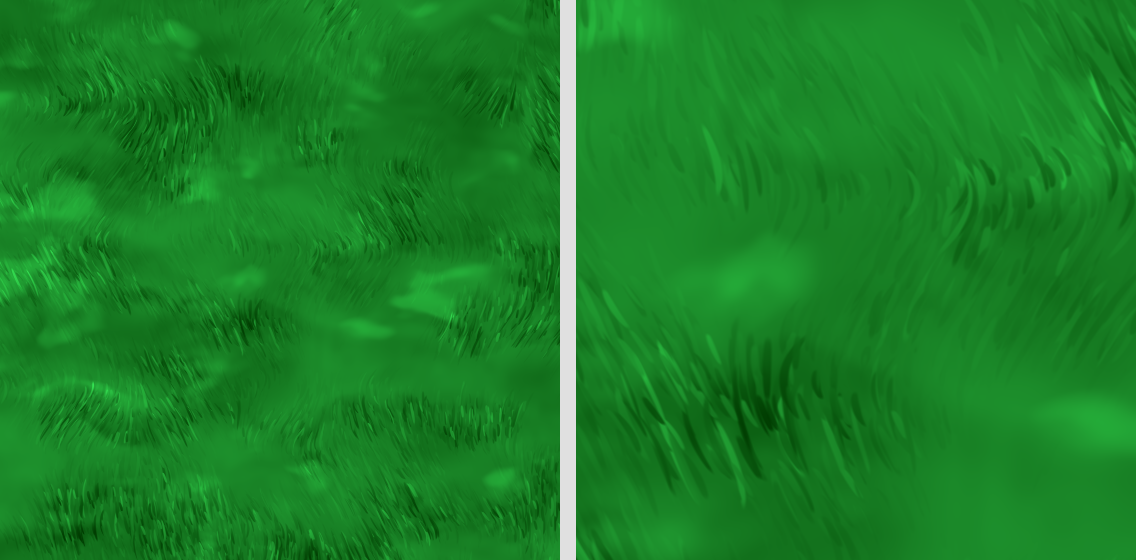
Left, the full canvas; right, a detail of the centre.
This texture is drawn by a Shadertoy shader. Its source:

```glsl
// Painted meadow: soft green clouds of light and shade, with feathery clumps
// of thin curved grass blades scattered over them in overlapping layers.
// One scalar tone (the green level) is built up, then turned into a colour.

const vec2 BLADE_CELL = vec2(0.010, 0.040);
const int BLADE_LAYERS = 4;

float hash(vec2 p) {
    vec3 q = fract(p.xyx * vec3(0.1031, 0.1030, 0.0973));
    q += dot(q, q.yzx + 33.33);
    return fract((q.x + q.y) * q.z);
}

float valueNoise(vec2 p) {
    vec2 cell = floor(p);
    vec2 f = fract(p);
    f = f * f * f * (f * (f * 6.0 - 15.0) + 10.0);
    float low = mix(hash(cell), hash(cell + vec2(1, 0)), f.x);
    float high = mix(hash(cell + vec2(0, 1)), hash(cell + vec2(1, 1)), f.x);
    return mix(low, high, f.y);
}

float fbm(vec2 p) {
    float sum = 0.0;
    float weight = 0.54;
    for (int i = 0; i < 3; i++) {
        sum += weight * valueNoise(p);
        p = mat2(1.7, 0.9, -0.9, 1.7) * p + 17.3;
        weight *= 0.53;
    }
    return sum / 0.978;
}

// Density of the grass clumps, in ragged patches wider than tall
float clumpField(vec2 p) {
    return fbm(p * vec2(7.0, 12.0) + 41.0);
}

// Faint blades around the clumps, strong ones inside
float bladeStrength(float clump) {
    return 0.3 * smoothstep(0.34, 0.48, clump) + 0.8 * smoothstep(0.5, 0.65, clump);
}

// Soft sunlit patches
float sunlight(vec2 p) {
    return smoothstep(0.59, 0.86, fbm(p * vec2(9.0, 14.0) + 83.0));
}

// Coverage of one tapered, bent blade; rel is measured from its middle
float bladeCoverage(vec2 rel, float halfLength, float halfWidth, float lean, float bend, float pixel) {
    float along = rel.y / halfLength;
    float taper = 1.0 - along * along;
    if (taper <= 0.0) return 0.0;
    float side = abs(rel.x - lean * rel.y - bend * rel.y * along);
    float width = halfWidth * sqrt(taper);
    float soft = max(0.8 * pixel, 0.0011);
    return (1.0 - smoothstep(width - soft, width + soft, side)) * smoothstep(0.0, 0.5, taper);
}

// Tone shift left by all blades of one layer, painted over the shift so far
float paintBlades(vec2 p, float layer, float lean, float light, float pixel, float shift) {
    vec2 offset = vec2(0.37, 0.61) * layer;
    vec2 home = floor(p / BLADE_CELL + offset);
    for (int y = -1; y <= 1; y++) {
        for (int x = -3; x <= 3; x++) {
            vec2 cell = home + vec2(x, y);
            vec2 seed = cell + 71.0 * layer + 200.0;
            vec2 jitter = vec2(hash(seed), hash(seed + 13.7));
            vec2 middle = (cell + jitter - offset) * BLADE_CELL;
            float shape = hash(seed + 29.1);
            float halfLength = mix(0.009, 0.031, shape * shape);
            float halfWidth = mix(0.0013, 0.0029, jitter.x);
            float bladeLean = lean + 0.4 * (shape - 0.5);
            float bend = 0.36 * (jitter.y - 0.5);
            vec2 rel = p - middle;
            float cover = bladeCoverage(rel, halfLength, halfWidth, bladeLean, bend, pixel);
            if (cover > 0.0) {
                float strength = bladeStrength(clumpField(middle));
                float pick = hash(seed + 47.9);
                float tone = mix(-0.15, 0.09, pick) + 0.09 * smoothstep(0.8, 1.0, pick);
                tone += 0.03 * rel.y / halfLength + 0.08 * light * shape;
                shift = mix(shift, tone * strength, cover * 0.85);
            }
        }
    }
    return shift;
}

// Green level to colour, from deep shade to sunlit green
vec3 grassColour(float green) {
    float u = (green - 0.39) / 0.28;
    float hump = 0.03 * max(u * (1.0 - u), 0.0);
    return clamp(vec3(0.05 + 0.09 * u + hump, green, 0.08 + 0.14 * u + hump), 0.0, 1.0);
}

void mainImage(out vec4 fragColor, in vec2 fragCoord) {
    float pixel = 1.0 / iResolution.y;
    vec2 p = fragCoord * pixel;

    // Smooth underpainting, gently warped and wider than tall
    vec2 warp = vec2(valueNoise(p * 8.0 + 5.0), valueNoise(p * 8.0 + 31.0)) - 0.5;
    vec2 q = p + 0.05 * warp;
    float light = sunlight(q);
    float clump = clumpField(q);
    float green = 0.498 + 0.24 * (fbm(q * vec2(5.0, 10.0) + 11.0) - 0.5);
    green += 0.14 * light;
    green -= 0.035 * smoothstep(0.5, 0.68, clump);

    // Small soft dabs, strongest among the grass
    float dabs = valueNoise(q * vec2(48.0, 40.0) + 7.0) - 0.5;
    green += dabs * mix(0.02, 0.08, smoothstep(0.45, 0.65, clump));

    // Blades follow a turning lean
    float lean = clamp(2.2 * (0.48 - valueNoise(p * vec2(6.0, 8.0) + 59.0)), -0.6, 0.6);
    float shift = 0.0;
    for (int i = 0; i < BLADE_LAYERS; i++) {
        shift = paintBlades(p, float(i), lean, light, pixel, shift);
    }

    fragColor = vec4(grassColour(green + shift), 1.0);
}
```
